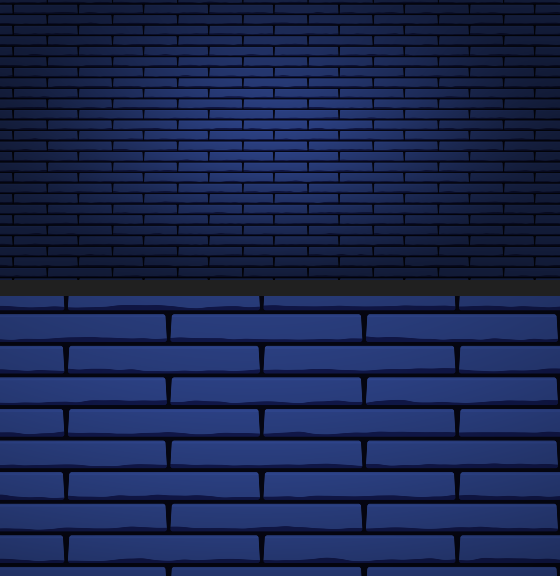
Top, the full canvas; bottom, a detail of the centre.
Reproduce this texture procedurally as a Shadertoy shader.

```glsl
// A wall of long, thin blue bricks in staggered rows under a soft oval light.
// Each brick is a tapered rounded box with a wavy shadow along its lower edge;
// lengths are in canvas heights, with y measured down from the top.

const vec2 BRICK = vec2(0.2328, 0.0376);    // pitch of one brick
const float FIRST_ROW = 0.0143;             // top of the first full row
const float ODD_SHIFT = 0.047;              // first joint in odd rows
const float EVEN_SHIFT = 0.169;             // first joint in even rows
const vec3 FACE = vec3(0.158, 0.235, 0.480);
const vec3 SHADOW = vec3(0.060, 0.085, 0.270);
const vec3 MORTAR = vec3(0.020, 0.022, 0.065);

float hash(vec2 p) {
    p = fract(p * vec2(0.1031, 0.1137));
    p += dot(p, p.yx + 33.33);
    return fract((p.x + p.y) * p.x * 57.0);
}

// Smooth noise along x, with a separate sequence for each seed
float noise(float x, float seed) {
    float i = floor(x), f = fract(x);
    f = f * f * (3.0 - 2.0 * f);
    return mix(hash(vec2(i, seed)), hash(vec2(i + 1.0, seed)), f);
}

float roundedBox(vec2 p, vec2 halfSize, float radius) {
    vec2 d = abs(p) - halfSize + radius;
    return length(max(d, 0.0)) + min(max(d.x, d.y), 0.0) - radius;
}

// Coverage of the inside (negative side) of a distance
float inside(float d, float pixel) {
    return 1.0 - smoothstep(-0.5 * pixel, 0.5 * pixel, d);
}

// Oval pool of light that fades toward the borders
float lighting(vec2 p, vec2 center, vec2 radii) {
    float d = length((p - center) / radii);
    return mix(1.04, 0.45, smoothstep(0.0, 1.1, d));
}

// Brick at local position q (0..1 across and down), identified by id
vec3 brickColor(vec2 q, vec2 id, float pixel) {
    vec2 p = (q - 0.5) * BRICK;

    // Vertical joints narrow toward the bottom of the row
    float joint = mix(0.0040, 0.0018, q.y);
    vec2 halfSize = BRICK * 0.5 - vec2(joint, 0.0023);
    float body = roundedBox(p, halfSize, 0.003);

    // Uneven lower shadow, slightly different on every brick
    float seed = id.x * 7.0 + id.y * 13.0 + 400.0;
    float wave = noise(q.x * 6.0, seed) * 0.7 + noise(q.x * 15.0, seed + 3.0) * 0.3;
    float shadowHeight = 0.0020 + 0.0048 * wave;
    float shade = inside(halfSize.y - shadowHeight - p.y, pixel);

    // Faint tonal variation and a thin lit upper edge
    float tone = 1.04 - 0.08 * q.y + 0.04 * (hash(id + 50.0) - 0.5);
    float edge = inside(abs(p.y + halfSize.y - 0.0025) - 0.001, pixel);
    vec3 color = FACE * (tone + 0.08 * edge);
    color = mix(color, SHADOW, shade);
    return mix(MORTAR, color, inside(body, pixel));
}

void mainImage(out vec4 fragColor, in vec2 fragCoord) {
    float pixel = 1.0 / iResolution.y;
    vec2 p = fragCoord * pixel;
    p.y = 1.0 - p.y;
    float aspect = iResolution.x * pixel;

    // Staggered grid
    float row = floor((p.y - FIRST_ROW) / BRICK.y) + 1.0;
    float shift = mix(EVEN_SHIFT, ODD_SHIFT, mod(row, 2.0));
    vec2 grid = (p - vec2(shift, FIRST_ROW)) / BRICK;
    vec2 id = vec2(floor(grid.x), row);

    vec3 color = brickColor(fract(grid), id, pixel);
    color *= lighting(p, vec2(0.485 * aspect, 0.46), vec2(0.5 * aspect, 0.56));
    fragColor = vec4(color, 1.0);
}
```
